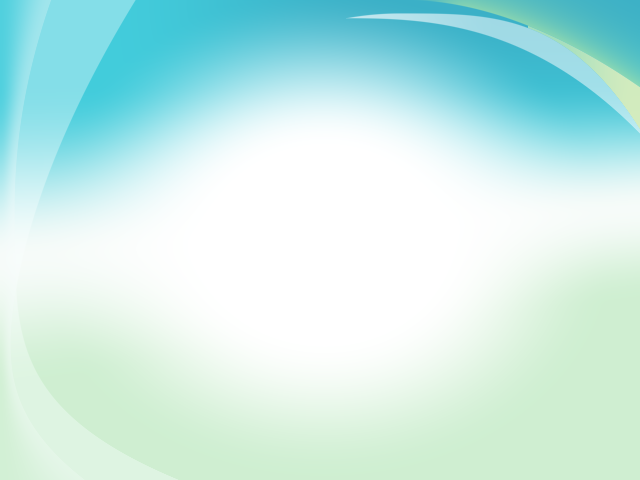
Give the GLSL for this background, as a WebGL 1 fragment shader.

```glsl
precision highp float;
// Soft sky-to-meadow gradient with a white central glow and curved translucent ribbons.
uniform vec2 u_resolution;

// Antialiased step: 1 where the signed distance is positive
float cover(float d) {
  return smoothstep(-0.8, 0.8, d * u_resolution.y);
}

// Power curve that stays at zero before its start and reaches 1 after span
float rise(float t, float span, float power) {
  return pow(max(t / span, 0.0), power);
}

// Sky, pale horizon and meadow, brightened by an oval glow
vec3 backdrop(vec2 p) {
  float across = p.x * 0.75;
  float h = p.y - mix(0.46, 0.565, across);
  vec3 skyColor = mix(vec3(0.26, 0.80, 0.86), vec3(0.23, 0.69, 0.78),
                      smoothstep(0.2, 0.8, p.x) * smoothstep(0.65, 1.0, p.y));
  vec3 meadowColor = vec3(0.81, 0.935, 0.82);
  vec3 col = vec3(0.965, 0.985, 0.975);
  col = mix(col, skyColor, smoothstep(0.0, mix(0.36, 0.27, across), h));
  col = mix(col, meadowColor, smoothstep(0.0, mix(0.27, 0.19, across), -h));

  vec2 fromGlow = p - vec2(0.677, 0.48);
  vec2 radius = vec2(0.58, fromGlow.y > 0.0 ? 0.52 : 0.46);
  float glow = 1.0 - smoothstep(0.4, 1.05, length(fromGlow / radius));
  return mix(col, vec3(1.0), glow);
}

// Two crossing bands that sweep down the left side
vec3 leftRibbons(vec3 col, vec2 p) {
  float narrow = 0.031 + 0.076 * rise(p.y - 0.566, 0.434, 2.0)
                       + 0.342 * rise(0.566 - p.y, 0.566, 4.0);
  float wide = 0.0226 + 0.26 * rise(p.y - 0.288, 0.712, 1.68)
                      + 0.155 * rise(0.288 - p.y, 0.288, 2.4);
  float inNarrow = cover(narrow - p.x);
  float inWide = cover(wide - p.x);
  float between = inNarrow + inWide - 2.0 * inNarrow * inWide;
  float inner = min(narrow, wide);
  float sheen = smoothstep(-0.02, 1.0, p.x / inner);
  col = mix(col, vec3(0.98, 1.0, 1.0), between * 0.36);
  return mix(col, vec3(0.97, 0.99, 0.99), inNarrow * inWide * mix(0.08, 0.52, sheen));
}

// Green glow and pale crescent in the upper right
vec3 rightArcs(vec3 col, vec2 p) {
  float depth = 1.0 - p.y;
  float green = 0.182 * rise(p.x - 0.851, 0.483, 1.85);
  float upper = 0.028 + 0.241 * rise(p.x - 0.833, 0.5, 3.3)
                      + 0.0104 * rise(0.833 - p.x, 0.113, 2.0);
  float lower = 0.038 + 0.24 * rise(p.x - 0.72, 0.613, 2.6);

  float halo = cover(green - depth) * exp(-max(green - depth, 0.0) / 0.05);
  col = mix(col, vec3(0.66, 0.89, 0.66), halo * 0.7 * smoothstep(0.84, 0.98, p.x));

  float lime = cover(depth - green) * cover(upper - depth) * step(1.1, p.x);
  vec3 limeColor = mix(vec3(0.66, 0.88, 0.74), vec3(0.85, 0.93, 0.74),
                       smoothstep(1.14, 1.32, p.x));
  col = mix(col, limeColor, lime * 0.95);

  float crescent = cover(depth - upper) * cover(lower - depth) * step(0.72, p.x);
  float opacity = mix(0.7, 0.55, smoothstep(0.75, 1.05, p.x));
  return mix(col, vec3(0.95, 0.98, 0.99), crescent * opacity);
}

void main() {
  // Height spans 0 to 1, width spans 0 to 4/3
  vec2 p = gl_FragCoord.xy / u_resolution * vec2(4.0 / 3.0, 1.0);
  vec3 col = backdrop(p);
  col = leftRibbons(col, p);
  col = rightArcs(col, p);
  gl_FragColor = vec4(col, 1.0);
}
```
